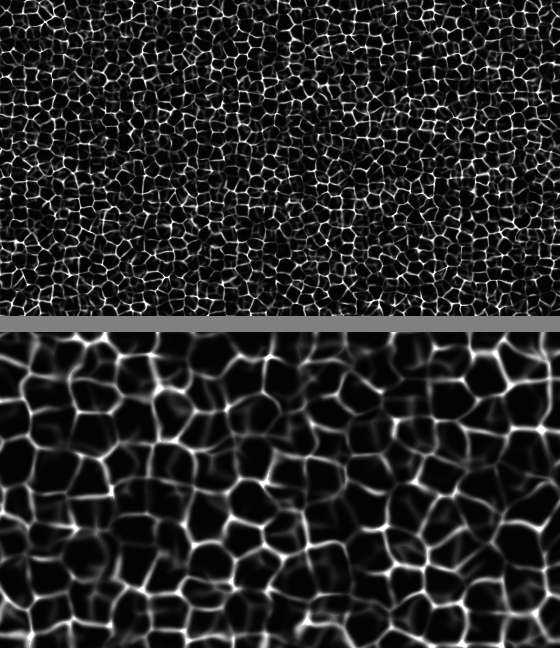
Top, the full canvas; bottom, a detail of the centre.
Reproduce this texture procedurally as a Shadertoy shader.

```glsl
#define CELLS_PER_HEIGHT vec2(24.0, 25.0)
#define JITTER vec2(0.50, 0.80)
#define WALL_WIDTH 0.080
#define WALL_DIM 0.07
#define WALL_BRIGHT 0.74
#define GHOST_WIDTH 0.11
#define GHOST_STRENGTH 0.15
#define BEND 0.26
#define BACKGROUND 0.012

float hash(vec2 p) {
    return fract(sin(dot(p, vec2(127.1, 311.7))) * 43758.5453);
}

float valueNoise(vec2 p) {
    vec2 cell = floor(p);
    vec2 t = fract(p);
    t = t * t * (3.0 - 2.0 * t);
    float low = mix(hash(cell), hash(cell + vec2(1.0, 0.0)), t.x);
    float high = mix(hash(cell + vec2(0.0, 1.0)), hash(cell + 1.0), t.x);
    return mix(low, high, t.y);
}

// Jittered cell centre relative to p; each column slides by its own amount
vec2 siteOffset(vec2 p, vec2 neighbour, float seed) {
    float column = floor(p.x) + neighbour.x;
    float slide = hash(vec2(column, seed));
    vec2 id = vec2(column, floor(p.y - slide) + neighbour.y);
    vec2 random = vec2(hash(id + seed + 17.3), hash(id + seed + 59.7));
    return id + vec2(0.0, slide) + 0.5 + JITTER * (random - 0.5) - p;
}

// Soft walls of a Voronoi tissue; overlapping walls add up to bright knots
float cellWalls(vec2 p, float seed, float width) {
    vec2 home = vec2(9.0);
    for (int x = -2; x <= 2; x++) {
        for (int y = -2; y <= 2; y++) {
            vec2 site = siteOffset(p, vec2(x, y), seed);
            if (dot(site, site) < dot(home, home)) home = site;
        }
    }
    float light = 0.0;
    for (int x = -2; x <= 2; x++) {
        for (int y = -2; y <= 2; y++) {
            vec2 site = siteOffset(p, vec2(x, y), seed);
            vec2 across = site - home;
            if (dot(across, across) > 0.0001) {
                float d = dot(0.5 * (site + home), normalize(across)) / width;
                light += exp(-d * d);
            }
        }
    }
    return light;
}

void mainImage(out vec4 fragColor, in vec2 fragCoord) {
    vec2 p = fragCoord / iResolution.y * CELLS_PER_HEIGHT;

    // Curved walls
    vec2 bend = vec2(valueNoise(p * 1.9 + 11.0), valueNoise(p * 1.9 + 47.0)) - 0.5;
    vec2 tissue = p + BEND * bend;

    // Beaded, uneven staining that changes within a wall
    float stain = 0.65 * valueNoise(p * 1.9 + 5.0) + 0.35 * valueNoise(p * 3.7 + 31.0);
    float strength = mix(WALL_DIM, WALL_BRIGHT, smoothstep(0.22, 0.85, stain));
    float walls = strength * cellWalls(tissue, 3.0, WALL_WIDTH);

    // Faint walls from a layer out of focus
    float patches = smoothstep(0.3, 0.85, valueNoise(p * 1.5 + 73.0));
    float ghosts = GHOST_STRENGTH * patches * cellWalls(tissue + 0.37, 41.0, GHOST_WIDTH);

    float grey = BACKGROUND + walls + ghosts;
    fragColor = vec4(vec3(min(grey, 1.0)), 1.0);
}
```
